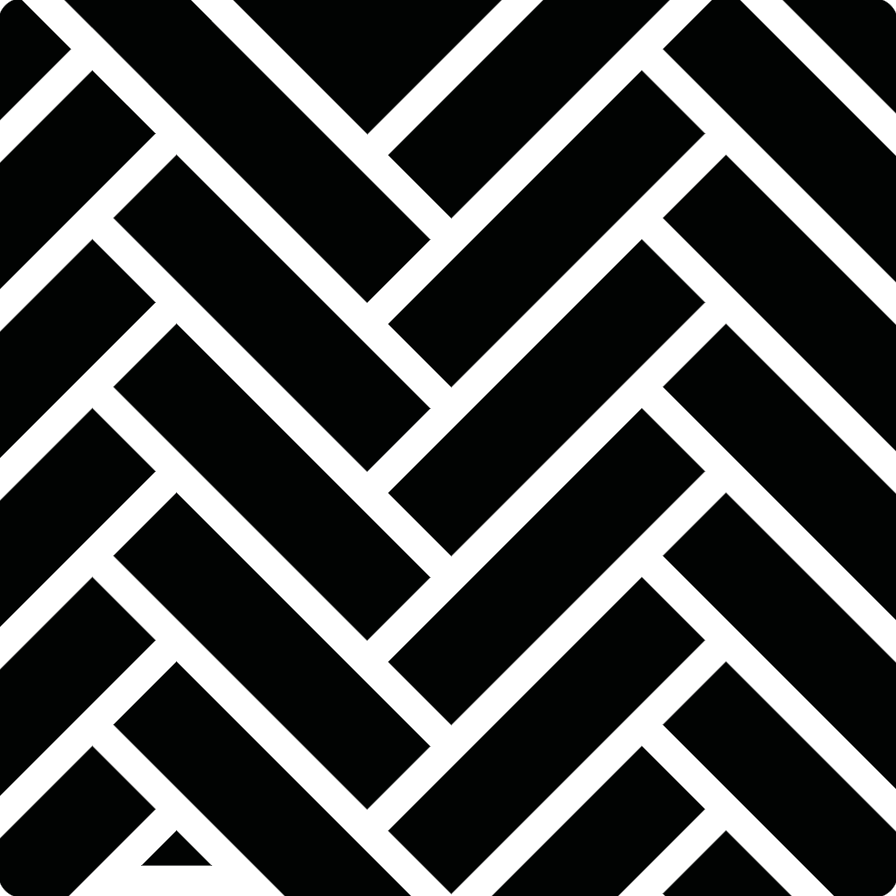
This pattern is drawn by a three.js fragment shader. Its source:

```glsl
// Black herringbone bricks on white joints, in a tile with rounded corners.
// Each slanted column folds to one brick by repeating across its slope; a few
// irregular bricks along the border are then joined or trimmed by distances.
varying vec2 vUv;

#define BRICK_LENGTH 0.4005
#define BRICK_WIDTH 0.0998
#define JOINT 0.0335
#define COLUMN_STEP 0.3066
#define FIRST_CENTER vec2(0.3034, 0.6504)
#define CORNER_RADIUS 0.027
#define EDGE_SOFTNESS 1.3
#define INK vec3(0.005, 0.012, 0.008)
#define PAPER vec3(1.0)

const float DIAGONAL = 0.70710678;

float box(vec2 p, vec2 halfSize) {
  vec2 q = abs(p) - halfSize;
  return max(q.x, q.y);
}

// Distance to the nearest brick in one column; slope is +1 rising, -1 falling.
float brickColumn(vec2 p, float slope) {
  float pitch = BRICK_WIDTH + JOINT;
  p.y *= slope;
  float row = floor((p.y - p.x) * DIAGONAL / pitch + 0.5);
  p.y -= row * pitch / DIAGONAL;
  vec2 local = vec2(p.x + p.y, p.y - p.x) * DIAGONAL;
  return box(local, 0.5 * vec2(BRICK_LENGTH, BRICK_WIDTH));
}

float herringbone(vec2 p) {
  float rowStep = (BRICK_WIDTH + JOINT) / DIAGONAL;
  float d = 1.0;
  for (int i = -1; i <= 2; i++) {
    float k = float(i);
    vec2 center = FIRST_CENTER + k * vec2(COLUMN_STEP, 0.5 * rowStep);
    float slope = mod(k, 2.0) < 0.5 ? -1.0 : 1.0;
    d = min(d, brickColumn(p - center, slope));
  }
  return d;
}

// Joined bricks at the top border and a trimmed one at the bottom.
float irregularBorder(vec2 p, float d) {
  vec2 t = vec2(p.x, 1.0 - p.y);
  float along = t.x + t.y - 0.26;
  float across = t.x - t.y;

  // Long brick running out of the top left, with its joint
  float joint = max(abs(across - 0.0482) * DIAGONAL - 0.5 * JOINT, along);
  float longBrick = max(abs(across - 0.1426) * DIAGONAL - 0.5 * BRICK_WIDTH, along);
  d = min(max(d, -joint), longBrick);

  // Solid triangle hanging from the top
  float triangle = (abs(t.x - 0.4102) + t.y - 0.1497) * DIAGONAL;
  d = min(d, triangle);

  // Brick tip cut flat above the bottom
  float trim = max(abs(p.x - 0.198) - 0.081, p.y - 0.0339);
  return max(d, -trim);
}

// Slightly outset so that straight borders stay solid.
float roundedTile(vec2 p) {
  vec2 q = abs(p - 0.5) - (0.502 - CORNER_RADIUS);
  return length(max(q, 0.0)) + min(max(q.x, q.y), 0.0) - CORNER_RADIUS;
}

void main() {
  float d = irregularBorder(vUv, herringbone(vUv));
  d = max(d, roundedTile(vUv));
  float blur = EDGE_SOFTNESS * fwidth(vUv.x);
  float ink = clamp(0.5 - d / blur, 0.0, 1.0);
  gl_FragColor = vec4(mix(PAPER, INK, ink), 1.0);
}
```
